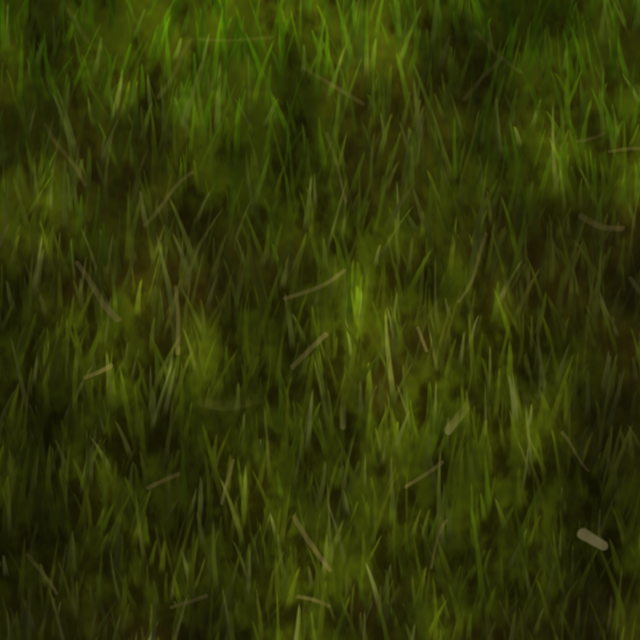
A WebGL 2 fragment shader for this texture:

```glsl
#version 300 es
precision highp float;

uniform vec2 u_resolution;
out vec4 fragColor;

const vec3 SOIL = vec3(0.115, 0.115, 0.012);
const vec3 HUMUS = vec3(0.18, 0.14, 0.035);
const vec3 MOSS = vec3(0.2, 0.23, 0.025);
const vec3 OLIVE = vec3(0.265, 0.295, 0.045);
const vec3 GREEN = vec3(0.235, 0.35, 0.025);
const vec3 DRY = vec3(0.36, 0.385, 0.18);
const vec3 STRAW = vec3(0.39, 0.355, 0.2);
const vec3 HUSK = vec3(0.6, 0.56, 0.38);

vec4 hash4(vec2 p, float seed) {
    vec4 q = fract(vec4(p.xyx, seed) * vec4(0.1031, 0.1030, 0.0973, 0.1099));
    q += dot(q, q.wzxy + 33.33);
    return fract((q.xxyz + q.yzzw) * q.zywx);
}

float noise(vec2 p) {
    vec2 i = floor(p), f = fract(p);
    f = f * f * (3.0 - 2.0 * f);
    float low = mix(hash4(i, 1.0).x, hash4(i + vec2(1, 0), 1.0).x, f.x);
    float high = mix(hash4(i + vec2(0, 1), 1.0).x, hash4(i + vec2(1, 1), 1.0).x, f.x);
    return mix(low, high, f.y);
}

float fbm(vec2 p) {
    float sum = 0.0, gain = 0.5;
    for (int i = 0; i < 4; i++) {
        sum += gain * noise(p);
        p = mat2(1.6, 1.2, -1.2, 1.6) * p + 7.3;
        gain *= 0.5;
    }
    return sum;
}

float segmentDistance(vec2 p, vec2 halfAxis) {
    float t = clamp(dot(p, halfAxis) / dot(halfAxis, halfAxis), -1.0, 1.0);
    return length(p - halfAxis * t);
}

// One sheet of curved, tapering blades, one rooted in each cell
vec3 drawBlades(vec3 base, vec2 uv, vec2 cell, float seed, float lush, float wither, float soft) {
    vec2 p = uv / cell + hash4(vec2(seed, 3.0), 5.0).xy * 20.0;
    vec2 home = floor(p);
    for (int y = 0; y >= -1; y--) {
        for (int x = -1; x <= 1; x++) {
            vec2 id = home + vec2(x, y);
            vec4 shape = hash4(id, seed);
            vec4 tone = hash4(id, seed + 41.0);
            vec2 rel = p - id - shape.xy;
            float t = rel.y / mix(0.45, 1.0, shape.z);
            float lean = (shape.w - 0.46) * 1.3;
            float bend = (tone.x - 0.5) * 0.6;
            float slope = (lean + 2.0 * bend * t) * cell.x / cell.y;
            float across = abs(rel.x - lean * t - bend * t * t) * cell.x / sqrt(1.0 + slope * slope);
            float halfWidth = mix(0.0026, 0.0056, tone.y) * sqrt(max(1.0 - t, 0.0));
            float mask = 1.0 - smoothstep(halfWidth - soft, halfWidth + soft, across);
            mask *= smoothstep(0.0, 0.35, t) * (1.0 - smoothstep(0.88, 1.0, t));

            vec3 colour = mix(OLIVE, GREEN, clamp(lush + (tone.z - 0.5) * 0.6, 0.0, 1.0));
            colour = mix(colour, DRY, smoothstep(0.7, 1.0, tone.w) * (1.0 - 0.55 * lush));
            colour = mix(colour, STRAW * 0.8, wither * tone.x * 0.6);
            colour *= mix(0.62, 1.14, fract(tone.w * 7.0)) * mix(0.78, 1.08, clamp(t, 0.0, 1.0));
            base = mix(base, colour, mask * mix(0.55, 0.9, tone.y));
        }
    }
    return base;
}

// Scattered fallen stalks; returns coverage
float fallenStalks(vec2 uv, float cell, float chance, float halfWidth, float seed, float soft) {
    vec2 p = uv / cell + seed * vec2(0.37, 0.71);
    vec2 id = floor(p);
    vec4 shape = hash4(id, seed);
    vec4 extra = hash4(id, seed + 17.0);
    float angle = shape.z * 3.14159;
    vec2 halfAxis = vec2(cos(angle), sin(angle)) * mix(0.1, 0.28, shape.w);
    vec2 centre = mix(vec2(0.36), vec2(0.64), shape.xy);
    float d = segmentDistance(fract(p) - centre, halfAxis) * cell;
    float width = halfWidth * mix(0.6, 1.0, extra.y);
    return step(extra.x, chance) * (1.0 - smoothstep(width - soft, width + soft, d));
}

void main() {
    vec2 uv = gl_FragCoord.xy / min(u_resolution.x, u_resolution.y);
    float soft = max(0.0023, 0.7 / min(u_resolution.x, u_resolution.y));
    float patches = fbm(uv * 4.0 + 11.0);
    float lush = clamp(smoothstep(0.4, 1.05, uv.y) + (patches - 0.47) * 0.8, 0.0, 1.0);
    float wither = smoothstep(0.47, 0.7, fbm(uv * 5.0 + 31.0)) * (1.0 - 0.6 * lush);

    // Shaded ground
    float clumps = fbm(uv * vec2(42.0, 26.0));
    vec3 colour = mix(SOIL, MOSS, smoothstep(0.25, 0.7, clumps + 0.2 * lush));
    colour = mix(colour, HUMUS, wither * 0.55);

    // Short grass first, taller blades above
    for (int i = 0; i < 11; i++) {
        float k = float(i);
        vec2 cell = mix(vec2(0.03, 0.075), vec2(0.07, 0.18), k / 10.0);
        colour = drawBlades(colour, uv, cell, k * 3.0 + 2.0, lush, wither, soft);
    }

    // Dry litter
    vec2 warped = uv + 0.022 * (vec2(noise(uv * 14.0), noise(uv * 14.0 + 50.0)) - 0.5);
    for (int i = 0; i < 4; i++) {
        float stalk = fallenStalks(warped, 0.2, 0.32, 0.004, float(i) * 5.0 + 3.0, soft);
        colour = mix(colour, STRAW, stalk * mix(0.6, 0.2, lush));
    }
    float husk = fallenStalks(warped, 0.19, 0.2, 0.0085, 29.0, soft);
    colour = mix(colour, HUSK, husk * 0.8 * (1.0 - smoothstep(0.25, 0.4, uv.y)));

    // Broad light, hollows between tufts and fine mottling
    float tufts = fbm(uv * vec2(13.0, 9.0) + 5.0);
    colour *= mix(0.84, 1.12, smoothstep(0.0, 0.95, uv.y));
    colour *= mix(0.74, 1.3, smoothstep(0.2, 0.75, patches));
    colour *= mix(0.76, 1.24, smoothstep(0.22, 0.7, tufts));
    colour *= mix(0.92, 1.08, noise(uv * 95.0));
    fragColor = vec4(colour, 1.0);
}
```
